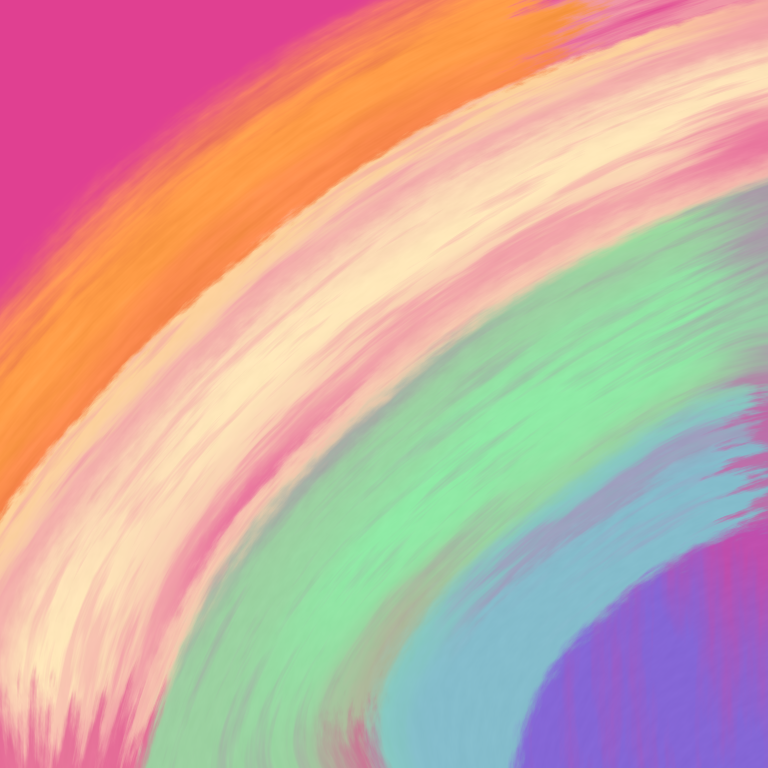
A three.js fragment shader for this background:

```glsl
// Broad dry-brush rainbow arcs of orange, cream, green, blue and violet over magenta.
varying vec2 vUv;

vec2 hashGradient(vec2 cell) {
  float a = fract(sin(dot(cell, vec2(127.1, 311.7))) * 43758.5) * 6.2832;
  return vec2(cos(a), sin(a));
}

float gradientNoise(vec2 p) {
  vec2 i = floor(p), f = fract(p);
  vec2 w = f * f * f * (f * (f * 6.0 - 15.0) + 10.0);
  float a = dot(hashGradient(i), f);
  float b = dot(hashGradient(i + vec2(1, 0)), f - vec2(1, 0));
  float c = dot(hashGradient(i + vec2(0, 1)), f - vec2(0, 1));
  float d = dot(hashGradient(i + vec2(1, 1)), f - vec2(1, 1));
  return mix(mix(a, b, w.x), mix(c, d, w.x), w.y);
}

float fbm(vec2 p) {
  float sum = 0.0, amp = 0.6;
  for (int i = 0; i < 4; i++) {
    sum += amp * gradientNoise(p);
    p = p * 2.03 + 17.3;
    amp *= 0.55;
  }
  return sum;
}

// Soft step centred on an edge
float edge(float at, float soft, float x) {
  return smoothstep(at - soft, at + soft, x);
}

// Soft ridge around a centre line
float ridge(float at, float width, float x) {
  float d = (x - at) / width;
  return exp(-d * d);
}

// x runs along the arcs, y runs across them from the upper left
vec2 arcSpace(vec2 p) {
  float along = p.x + p.y - 1.0;
  float across = p.x - p.y + 1.0;
  float d = along + 0.2 - 0.15 * smoothstep(1.3, 1.7, across);
  float bendRight = 0.24 + 0.46 * smoothstep(1.35, 1.75, across);
  float bendLeft = 0.15 + 0.32 * smoothstep(0.65, 1.1, across) + 0.65 * smoothstep(1.2, 1.6, across);
  return vec2(along, across - (d > 0.0 ? bendRight : bendLeft) * d * d);
}

void main() {
  vec2 p = vUv;
  vec2 arc = arcSpace(p);
  float s = arc.x;

  // Bristle streaks, broad strokes and ragged grain
  float broad = fbm(vec2(s * 1.8, arc.y * 13.0));
  float streak = fbm(vec2(s * 3.5 + 9.0, arc.y * 42.0));
  float grain = fbm(vec2(s * 24.0, arc.y * 65.0) + 31.0);
  float v = arc.y + 0.024 * broad + 0.014 * streak + 0.012 * grain;

  vec3 magenta = vec3(0.88, 0.25, 0.57);
  vec3 rose = vec3(0.94, 0.59, 0.65);
  vec3 peach = vec3(0.97, 0.80, 0.69);
  vec3 cream = vec3(1.0, 0.91, 0.73);
  vec3 mauve = vec3(0.67, 0.57, 0.66);
  vec3 col = magenta;

  // Orange arc with a soft coral rim, breaking into rose at the upper right
  vec3 orange = mix(vec3(0.95, 0.46, 0.41), vec3(1.0, 0.61, 0.28), edge(0.44, 0.06, v + 0.05 * streak));
  orange = mix(orange, vec3(0.97, 0.50, 0.31), 0.75 * edge(0.59, 0.06, v + 0.05 * broad));
  orange += 0.07 * streak;
  float orangeEnd = edge(0.73, 0.05, p.x + 0.14 * streak + 0.05 * grain);
  vec3 upperRight = mix(rose, magenta, clamp(0.25 + 1.3 * streak, 0.0, 0.8));
  col = mix(col, mix(orange, upperRight, orangeEnd), edge(0.385, 0.035, v));

  // Cream arc: peach sides, pale core and rose strokes
  vec3 pale = mix(mix(vec3(0.99, 0.82, 0.61), peach, smoothstep(0.65, 0.72, v)), cream,
    ridge(0.825, 0.075, v + 0.05 * broad) * (1.0 - 0.35 * ridge(-0.48, 0.15, s)));
  pale = mix(pale, rose, 0.55 * ridge(0.715, 0.025, v + 0.03 * streak));
  pale = mix(pale, rose, 0.75 * ridge(0.94, 0.028, v + 0.04 * streak));
  pale = mix(pale, magenta, 0.45 * ridge(0.955, 0.014, v) * ridge(-0.33, 0.25, s));
  pale = mix(pale, rose, clamp(1.2 * streak + 0.5 * broad, 0.0, 0.4));
  float rightWear = edge(0.91, 0.09, p.x + 0.1 * streak);
  pale = mix(pale, rose, 0.75 * rightWear * (1.0 - edge(0.74, 0.05, v)));
  pale = mix(pale, vec3(0.91, 0.43, 0.61), 0.85 * rightWear * ridge(0.92, 0.06, v));
  float lowWear = 1.0 - edge(0.055, 0.055, p.y + 0.16 * streak + 0.04 * grain);
  pale = mix(pale, vec3(0.89, 0.38, 0.58), 0.85 * lowWear);
  col = mix(col, pale, edge(0.64, 0.009, v));

  // Green arc, muted outside and bright inside
  vec3 green = mix(vec3(0.61, 0.82, 0.63), vec3(0.56, 0.92, 0.65),
    ridge(1.21, 0.10, v + 0.08 * broad) * edge(-0.48, 0.3, s));
  green = mix(green, mauve, 0.6 * ridge(1.015, 0.022, v) * ridge(-0.15, 0.35, s));
  green = mix(green, vec3(0.60, 0.89, 0.62), 0.8 * ridge(1.0, 0.03, v) * edge(0.42, 0.12, s));
  green = mix(green, mauve, clamp(0.8 * streak + 0.3 * broad, 0.0, 0.35));
  green = mix(green, mauve, 0.85 * edge(0.95, 0.08, p.x + 0.1 * streak) * (1.0 - 0.6 * ridge(1.25, 0.05, v)));
  green = mix(green, vec3(0.72, 0.66, 0.59), 0.7 * ridge(1.34, 0.055, v) * (1.0 - edge(-0.17, 0.15, s)));
  green = mix(green, vec3(0.84, 0.37, 0.58), 0.9 * ridge(1.35, 0.06, v) * (1.0 - edge(0.04, 0.06, p.y + 0.1 * grain)));
  col = mix(col, green, edge(1.005, 0.018, v));

  // Blue arc with a mauve stroke near its outer edge
  vec3 blue = mix(vec3(0.53, 0.80, 0.75), vec3(0.52, 0.74, 0.80), edge(1.39, 0.05, v));
  blue = mix(blue, vec3(0.64, 0.59, 0.73), 0.75 * ridge(1.405, 0.022, v + 0.04 * streak) * edge(-0.2, 0.1, s));
  blue = mix(blue, vec3(0.64, 0.60, 0.76), clamp(streak * 1.2, 0.0, 0.4) * edge(0.0, 0.2, s));
  blue = mix(blue, vec3(0.79, 0.35, 0.62), 0.75 * edge(0.98, 0.035, p.x + 0.12 * streak + 0.06 * grain));
  col = mix(col, blue, edge(1.35, 0.025, v));

  // Violet corner, washed with upright magenta strokes
  float upright = fbm(vec2(p.x * 26.0, p.y * 3.0));
  vec3 violet = mix(vec3(0.52, 0.40, 0.84), vec3(0.76, 0.30, 0.67),
    clamp(edge(1.13, 0.16, p.x + p.y) + 0.9 * upright, 0.0, 0.95));
  col = mix(col, violet, edge(1.585, 0.022, v + 0.012 * grain));

  col += 0.018 * grain * edge(0.4, 0.05, v);
  gl_FragColor = vec4(clamp(col, 0.0, 1.0), 1.0);
}
```
